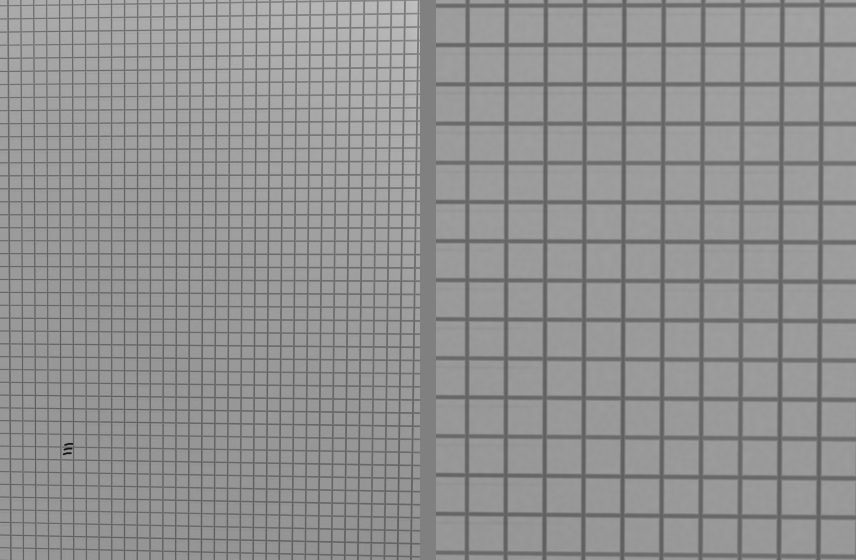
Left: the whole. Right: its middle third, enlarged.
This pattern is drawn by a Shadertoy shader. Its source:

```glsl
float hash(float n) {
    return fract(sin(n * 91.7) * 437.58);
}

vec2 hash2(vec2 p) {
    return fract(sin(vec2(dot(p, vec2(127.1, 311.7)), dot(p, vec2(269.5, 183.3)))) * 437.58);
}

// Distance to the nearest scattered point
float cellular(vec2 p) {
    vec2 cell = floor(p);
    float nearest = 1.0;
    for (int y = -1; y <= 1; y++) {
        for (int x = -1; x <= 1; x++) {
            vec2 c = cell + vec2(x, y);
            nearest = min(nearest, length(c + hash2(c) - p));
        }
    }
    return nearest;
}

// Soft unevenness from layered sines
float mottle(vec2 p) {
    float sum = 0.0;
    float amp = 0.5;
    for (int i = 0; i < 4; i++) {
        sum += amp * sin(p.x + 1.7 * sin(p.y)) * sin(p.y + 1.3 * sin(p.x));
        p = mat2(1.6, 1.2, -1.2, 1.6) * p + 2.3;
        amp *= 0.5;
    }
    return sum;
}

// Line index at a position; the pitch grows by the bend factor per line
float lineIndex(float pos, float origin, float pitch, float bend) {
    float q = (pos - origin) / pitch;
    return 2.0 * q / (1.0 + sqrt(1.0 + 4.0 * bend * q));
}

// Ruled line coverage, with width and blur in cells
float ruledLine(float index, float halfWidth, float blur) {
    float soft = max(blur, 0.65 * fwidth(index));
    float d = abs(fract(index + 0.5) - 0.5);
    float strength = 0.86 + 0.14 * hash(floor(index + 0.5) + 3.0);
    return strength * (1.0 - smoothstep(halfWidth - soft, halfWidth + soft, d));
}

float segmentDistance(vec2 p, vec2 a, vec2 b) {
    vec2 ab = b - a;
    return length(p - a - ab * clamp(dot(p - a, ab) / dot(ab, ab), 0.0, 1.0));
}

// Three short slanted pen ticks
float penTicks(vec2 p, vec2 start, float pixel) {
    float d = 1.0;
    for (int i = 0; i < 3; i++) {
        vec2 a = start + float(i) * vec2(-0.0013, 0.0083);
        vec2 mid = a + vec2(0.006, -0.0018);
        vec2 b = a + vec2(0.0125, -0.0018);
        d = min(d, min(segmentDistance(p, a, mid), segmentDistance(p, mid, b)));
    }
    return 1.0 - smoothstep(-pixel, pixel, d - 0.0016);
}

// Light falls from the upper right
float paperTone(vec2 uv) {
    float up = 1.0 - uv.y;
    float tone = 0.592 + 0.08 * up * up * up + 0.07 * uv.x * uv.x * up;
    tone += 0.015 * smoothstep(0.96, 1.0, uv.x) * up;
    return tone - 0.02 * uv.x * uv.y * uv.y;
}

void mainImage(out vec4 fragColor, in vec2 fragCoord) {
    // Page coordinates run down from the upper left
    vec2 uv = fragCoord / iResolution.xy;
    uv.y = 1.0 - uv.y;
    vec2 page = uv * vec2(iResolution.x / iResolution.y, 1.0);
    float pixel = 0.7 / iResolution.y;

    // Paper with mottling and fine grain
    float tone = paperTone(uv);
    tone += 0.006 * mottle(page * 14.0);
    tone += 0.016 * (cellular(page * 210.0) - 0.45);

    // Grid slightly skewed by perspective
    float column = lineIndex(uv.x, mix(0.0191, 0.026, uv.y), mix(0.03056, 0.02977, uv.y), 0.00103);
    float row = lineIndex(uv.y, mix(0.0104, 0.0, uv.x), mix(0.0235, 0.02415, uv.x), -0.00047);

    // Rules are crisp at left and softer at right
    float halfWidth = mix(0.045, 0.066, uv.x);
    float blur = mix(0.025, 0.05, uv.x);
    float margin = 1.0 - smoothstep(0.4, 0.6, abs(column));
    float vertical = ruledLine(column, halfWidth + 0.015 * margin, blur);
    float horizontal = 0.9 * ruledLine(row, halfWidth, blur);
    float ink = max(vertical, horizontal);

    // Faint show-through beside the horizontal rules
    float patchy = smoothstep(-0.2, 0.4, mottle(page * 9.0 + 4.0));
    tone *= 1.0 - 0.035 * patchy * ruledLine(row - 0.23, 0.035, 0.04);

    tone *= mix(1.0, mix(0.6, 0.65, uv.x), ink);
    tone = mix(tone, 0.07, penTicks(page, vec2(0.1165, 0.7945), pixel));
    fragColor = vec4(vec3(tone), 1.0);
}
```
